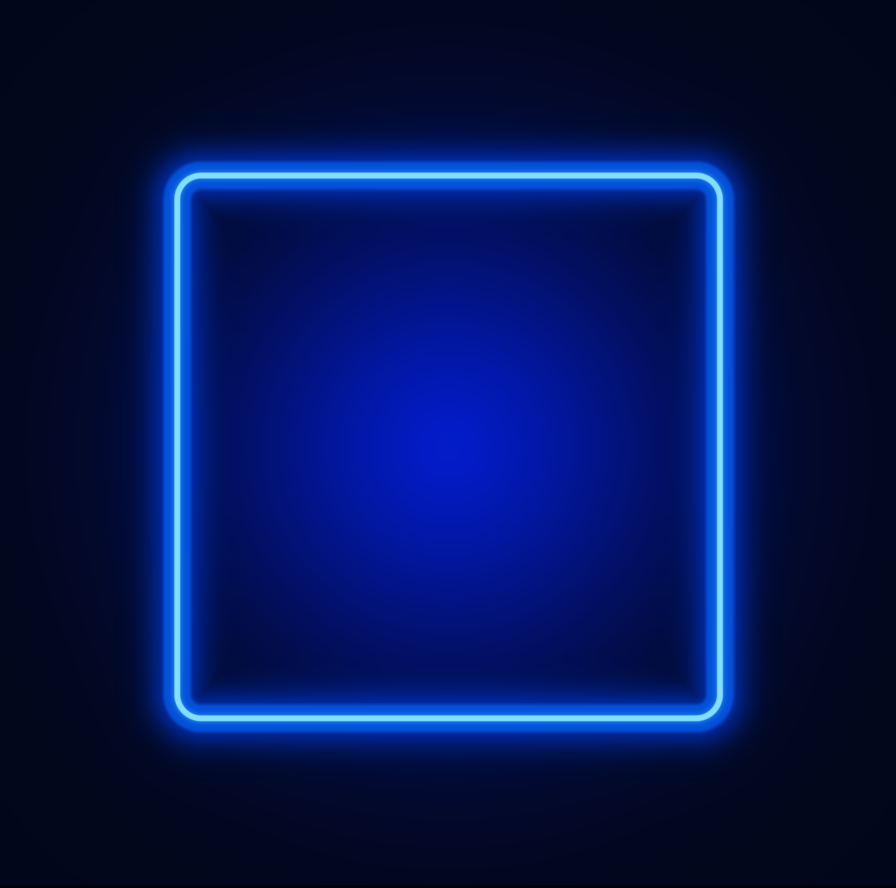
Reproduce this background procedurally as a Shadertoy shader.

```glsl
// Draws a glowing blue neon square with rounded corners over a dark radial gradient.

float roundedBox(vec2 p, float halfSize, float radius) {
    vec2 q = abs(p) - halfSize + radius;
    return length(max(q, 0.0)) + min(max(q.x, q.y), 0.0) - radius;
}

void mainImage(out vec4 fragColor, in vec2 fragCoord) {
    float pixel = 1.0 / iResolution.y;
    vec2 p = (fragCoord - 0.5 * iResolution.xy) * pixel - vec2(0.0007, -0.0033);

    // Backdrop: broad halo with a slightly brighter core
    float r = length(p);
    float halo = 0.87 * exp(-r * r / 0.075) + 0.13 * exp(-r * 12.0);
    vec3 color = vec3(0.006, 0.025, 0.10) + vec3(0.0, 0.085, 0.70) * halo;

    // Soft light spilling from both sides of the tube
    float d = abs(roundedBox(p, 0.3056, 0.027));
    float spill = exp(-d * d / 0.00095) + 0.06 * exp(-d * 18.0);
    color = mix(color, vec3(0.0, 0.20, 0.76), 0.9 * min(spill, 1.0));

    // Saturated band around the tube
    float band = 1.0 - smoothstep(0.0125, 0.0175 + pixel, d);
    color = mix(color, vec3(0.015, 0.34, 0.88), 0.85 * band);

    // Bright core with a narrow bloom
    color += vec3(0.10, 0.20, 0.08) * exp(-d * d / 0.00003);
    float core = 1.0 - smoothstep(0.0033 - pixel, 0.0033 + pixel, d);
    color = mix(color, vec3(0.51, 0.87, 0.99), core);

    // Thin dark strip along the bottom edge
    color *= mix(0.2, 1.0, smoothstep(0.0015, 0.0045, fragCoord.y * pixel));

    fragColor = vec4(clamp(color, 0.0, 1.0), 1.0);
}
```
